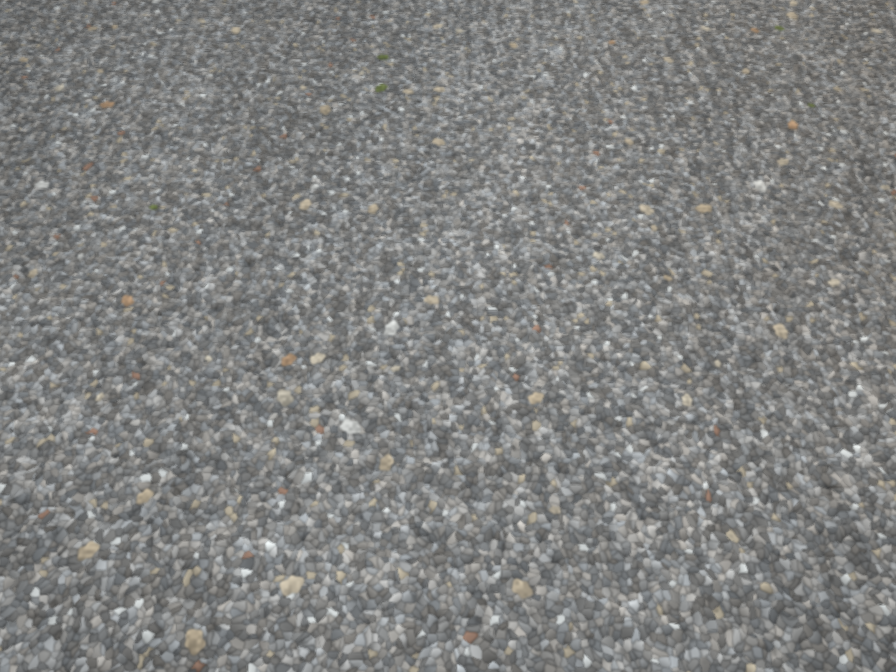
This texture is drawn by a Shadertoy shader. Its source:

```glsl
#define GRAINS 172.0        // grain density across the ground
#define HORIZON 2.0         // height of the vanishing line
#define DEPTH 1.8           // foreshortening of the ground
#define DARK_STONE 0.42
#define LIGHT_STONE 0.71
#define GAP_SHADE 0.71      // darkness between stones
#define PEBBLE_CELL 6.0     // pebble spacing in grains
#define PEBBLE_CHANCE 0.08
#define SOFTNESS 0.0018     // lens blur
#define VIGNETTE 0.17

float hash(vec2 p) {
    return fract(sin(dot(p, vec2(127.1, 311.7))) * 43758.5453);
}

vec2 hash2(vec2 p) {
    return vec2(hash(p), hash(p + 57.3));
}

float noise(vec2 p) {
    vec2 i = floor(p), f = fract(p);
    f = f * f * (3.0 - 2.0 * f);
    return mix(mix(hash(i), hash(i + vec2(1, 0)), f.x),
               mix(hash(i + vec2(0, 1)), hash(i + vec2(1, 1)), f.x), f.y);
}

// Canvas position to ground plane, measured in grains
vec2 toGround(vec2 uv) {
    return GRAINS * vec2(uv.x - 0.667, DEPTH) / (HORIZON - uv.y);
}

vec3 stoneColor(vec2 id) {
    float tone = mix(DARK_STONE, LIGHT_STONE, pow(hash(id + 3.7), 1.4));
    vec3 cool = vec3(0.965, 1.0, 1.025), warm = vec3(1.015, 1.0, 0.97);
    vec3 color = tone * mix(cool, warm, hash(id + 9.1));
    float kind = hash(id + 21.4);
    if (kind > 0.977) color = vec3(0.79, 0.81, 0.81);
    else if (kind > 0.950) color = vec3(0.67, 0.64, 0.57);
    else if (kind > 0.947) color = vec3(0.60, 0.49, 0.43);
    return color;
}

// Irregular stones of uneven size, with uneven gaps and tilted faces
vec3 gravel(vec2 p) {
    vec2 ground = p;
    p += 0.9 * vec2(noise(p * 0.45), noise(p * 0.45 + 40.0));
    p += 0.25 * vec2(noise(p * 2.1 + 11.0), noise(p * 2.1 + 63.0));
    vec2 cell = floor(p), nearestId = cell, nearestOffset = vec2(0);
    float nearest = 8.0, second = 8.0;
    for (int y = -1; y <= 1; y++)
    for (int x = -1; x <= 1; x++) {
        vec2 id = cell + vec2(x, y);
        vec2 offset = p - id - hash2(id);
        float d = length(offset) - 0.35 * hash(id + 71.0);
        if (d < nearest) {
            second = nearest;
            nearest = d;
            nearestId = id;
            nearestOffset = offset;
        } else {
            second = min(second, d);
        }
    }
    float gapWidth = mix(0.12, 0.6, noise(ground * 0.9 + 19.0));
    float face = smoothstep(-0.1, gapWidth, second - nearest);
    vec2 tilt = hash2(nearestId + 5.5) - vec2(0.5, 0.1);
    float light = 1.0 + 0.35 * dot(tilt, nearestOffset);
    return stoneColor(nearestId) * light * mix(GAP_SHADE, 1.0, face);
}

// Sparse larger pebbles: tan, pale, orange and a little moss
vec3 addPebbles(vec3 color, vec2 p) {
    vec2 id = floor(p / PEBBLE_CELL);
    if (hash(id + 13.0) > PEBBLE_CHANCE) return color;
    vec2 center = 0.32 + 0.36 * hash2(id + 2.2);
    vec2 q = (fract(p / PEBBLE_CELL) - center) * PEBBLE_CELL;
    float size = mix(0.6, 1.5, hash(id + 7.0));
    float angle = atan(q.y, q.x), phase = 6.28 * hash(id + 4.0);
    float outline = size * (1.0 + 0.18 * sin(2.0 * angle + phase)
                                + 0.10 * sin(5.0 * angle - phase));
    float d = length(q) - outline;
    float kind = hash(id + 31.0);
    vec3 pebble = mix(vec3(0.71, 0.66, 0.57), vec3(0.77, 0.75, 0.69), hash(id + 17.0));
    if (kind > 0.97) pebble = vec3(0.43, 0.48, 0.30);
    else if (kind > 0.90) pebble = vec3(0.69, 0.58, 0.47);
    else if (kind > 0.80) pebble = vec3(0.80, 0.81, 0.80);
    pebble *= 0.94 + 0.1 * q.y / size + 0.3 * (noise(p * 1.9) - 0.5);
    color *= 1.0 - 0.15 * smoothstep(0.35, 0.0, d);
    return mix(color, pebble, smoothstep(0.18, -0.18, d));
}

// Broad patches and clumps of lighter and darker ground
float groundTone(vec2 uv, vec2 p) {
    float patches = noise(uv * 4.0 + 2.0) + 0.5 * noise(uv * 11.0) - 0.75;
    float clumps = noise(p * 0.32 + 8.0) - 0.5;
    return 1.0 + 0.10 * patches + 0.11 * clumps;
}

void mainImage(out vec4 fragColor, in vec2 fragCoord) {
    vec2 uv = fragCoord / iResolution.y;
    float blur = SOFTNESS * mix(0.95, 1.1, uv.y);

    // Soft focus: 3 by 3 weighted samples
    vec3 color = vec3(0);
    for (int y = -1; y <= 1; y++)
    for (int x = -1; x <= 1; x++) {
        vec2 tap = vec2(x, y);
        vec2 p = toGround(uv + tap * blur);
        float weight = exp2(-dot(tap, tap)) / 4.0;
        color += weight * addPebbles(gravel(p), p);
    }
    color *= groundTone(uv, toGround(uv));

    // Lens falloff and a slightly warmer far right
    vec2 fromCenter = (uv - vec2(0.70, 0.46)) / vec2(0.667, 0.5);
    color *= 1.07 - VIGNETTE * 0.5 * dot(fromCenter, fromCenter);
    color *= mix(vec3(1), vec3(1.02, 1.0, 0.98), smoothstep(0.6, 1.4, uv.x) * uv.y);
    fragColor = vec4(color, 1.0);
}
```
